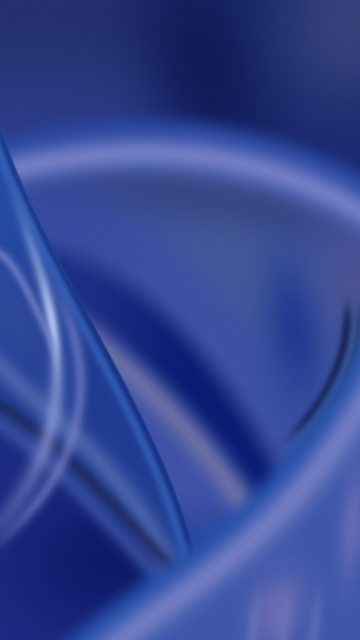
A WebGL 2 fragment shader for this background:

```glsl
#version 300 es
precision highp float;
// Abstract blue glass: a soft ring sweeps around a hollow, with a clear sheet
// leaning in from the left. Each contour is a cubic through four nodes, and
// the offset from it shapes glows, bands and masks. Unit: canvas width.
uniform vec2 u_resolution;
out vec4 fragColor;

const vec3 NAVY = vec3(0.05, 0.10, 0.41);
const vec3 COBALT = vec3(0.14, 0.26, 0.61);
const vec3 STEEL = vec3(0.25, 0.34, 0.63);
const vec3 LAVENDER = vec3(0.47, 0.51, 0.78);
const vec3 SMOKE = vec3(0.20, 0.25, 0.49);
const vec3 PEARL = vec3(0.70, 0.77, 0.95);

// Cubic through the nodes (k, v), evaluated at t.
float curve(float t, vec4 k, vec4 v) {
  float sum = 0.0;
  for (int i = 0; i < 4; i++) {
    float weight = v[i];
    for (int j = 0; j < 4; j++)
      if (j != i) weight *= (t - k[j]) / (k[i] - k[j]);
    sum += weight;
  }
  return sum;
}

// Approximate signed distance of (t, s) from the curve s = f(t).
float offsetFrom(float t, float s, vec4 k, vec4 v) {
  float f = curve(t, k, v);
  float slope = (curve(t + 0.01, k, v) - f) / 0.01;
  return (s - f) / sqrt(1.0 + slope * slope);
}

float glow(float d, float width) {
  return exp(-d * d / (width * width));
}

float blob(vec2 p, vec2 center, vec2 radius, float angle) {
  float c = cos(angle), s = sin(angle);
  vec2 q = mat2(c, -s, s, c) * (p - center) / radius;
  return exp(-dot(q, q));
}

// One inside the range lo..hi, with soft ends.
float span(float t, float lo, float hi, float soft) {
  return smoothstep(lo - soft, lo + soft, t) * smoothstep(hi + soft, hi - soft, t);
}

float hash(vec2 p) {
  return fract(sin(dot(p, vec2(127.1, 311.7))) * 43758.5);
}

vec3 backdrop(vec2 p) {
  vec3 col = mix(vec3(0.17, 0.23, 0.53), vec3(0.14, 0.19, 0.43), smoothstep(1.4, 1.75, p.y));
  col = mix(col, vec3(0.09, 0.15, 0.44), smoothstep(0.3, 0.7, p.x));
  col = mix(col, vec3(0.05, 0.09, 0.31), 0.85 * blob(p, vec2(0.58, 1.60), vec2(0.17, 0.30), 0.3));
  return mix(col, vec3(0.21, 0.26, 0.48), blob(p, vec2(0.98, 1.72), vec2(0.22, 0.25), -0.4));
}

// Hollow inside the ring: pale arc, dark valley and a warm grey streak.
vec3 hollow(vec2 p) {
  vec3 col = mix(STEEL, vec3(0.20, 0.28, 0.60), smoothstep(0.6, 0.1, p.x));
  col = mix(col, SMOKE, 0.9 * blob(p, vec2(0.62, 1.22), vec2(0.40, 0.09), -0.2));
  col = mix(col, vec3(0.27, 0.35, 0.58), 0.6 * blob(p, vec2(0.66, 1.03), vec2(0.15, 0.2), 0.5));
  float upper = offsetFrom(p.x, p.y, vec4(0.18, 0.35, 0.55, 0.75), vec4(1.08, 1.0, 0.82, 0.53));
  float lower = offsetFrom(p.x, p.y, vec4(0.20, 0.37, 0.53, 0.68), vec4(0.92, 0.78, 0.62, 0.43));
  col = mix(col, vec3(0.22, 0.30, 0.64), 0.6 * glow(upper - 0.07, 0.07));
  vec3 valley = mix(vec3(0.11, 0.18, 0.52), vec3(0.04, 0.11, 0.45), smoothstep(0.2, 0.55, p.x));
  col = mix(col, valley, smoothstep(0.04, -0.06, upper));
  vec3 floorTint = mix(vec3(0.25, 0.32, 0.65), COBALT, smoothstep(0.45, 0.2, p.y));
  col = mix(col, floorTint, smoothstep(0.05, -0.05, lower));
  col = mix(col, vec3(0.43, 0.45, 0.64), 0.85 * glow(lower + 0.035, 0.038));
  col = mix(col, vec3(0.11, 0.21, 0.56), 0.9 * blob(p, vec2(0.82, 0.86), vec2(0.08, 0.19), 0.15));
  // Smoky folds at the right where the ring turns.
  col = mix(col, vec3(0.30, 0.31, 0.57), 0.8 * blob(p, vec2(0.98, 1.0), vec2(0.10, 0.14), 0.0));
  float fold = offsetFrom(p.y, p.x, vec4(0.61, 0.70, 0.80, 0.93), vec4(0.85, 0.91, 0.95, 0.965));
  float reach = span(p.y, 0.58, 0.92, 0.05);
  col = mix(col, vec3(0.25, 0.35, 0.60), 0.8 * reach * smoothstep(-0.01, 0.03, fold));
  col = mix(col, vec3(0.08, 0.13, 0.31), 0.85 * reach * glow(fold, 0.014));
  return mix(col, vec3(0.13, 0.20, 0.40), 0.6 * reach * glow(fold - 0.035, 0.012));
}

// Clear sheet at the left; rim is the offset from its right edge.
vec3 sheet(vec2 p, float rim) {
  vec3 col = mix(vec3(0.12, 0.23, 0.57), vec3(0.15, 0.29, 0.64), smoothstep(0.8, 1.25, p.y));
  float veil = offsetFrom(p.x, p.y, vec4(0.0, 0.14, 0.30, 0.44), vec4(0.76, 0.63, 0.47, 0.27));
  float base = offsetFrom(p.x, p.y, vec4(0.0, 0.16, 0.32, 0.44), vec4(0.65, 0.53, 0.37, 0.24));
  col = mix(col, STEEL, 0.45 * blob(p, vec2(0.03, 0.90), vec2(0.09, 0.2), 0.6));
  vec3 depth = mix(vec3(0.11, 0.17, 0.51), NAVY, blob(p, vec2(0.30, 0.22), vec2(0.25, 0.2), 0.0));
  col = mix(col, depth, smoothstep(0.02, -0.09, base));
  col = mix(col, vec3(0.32, 0.42, 0.69), 0.75 * glow(veil, 0.034));
  col = mix(col, vec3(0.12, 0.16, 0.36), 0.75 * glow(base, 0.02));
  col = mix(col, vec3(0.27, 0.36, 0.66), 0.55 * glow(base + 0.045, 0.025));
  // Bright refractions bending back toward the left.
  float main1 = offsetFrom(p.y, p.x, vec4(1.222, 0.806, 0.55, 0.319), vec4(0.046, 0.155, 0.13, 0.0));
  float main2 = offsetFrom(p.y, p.x, vec4(1.014, 0.764, 0.597, 0.27), vec4(0.139, 0.22, 0.21, 0.0));
  float side = offsetFrom(p.x, p.y, vec4(0.0, 0.07, 0.127, 0.155), vec4(1.072, 0.98, 0.863, 0.806));
  float flare = 0.45 + 0.5 * glow(p.y - 0.88, 0.12);
  col = mix(col, PEARL, flare * glow(main1, 0.017) * span(p.y, 0.48, 1.18, 0.12));
  col = mix(col, LAVENDER, 0.45 * glow(main1, 0.032) * span(p.y, 0.28, 0.75, 0.1));
  col = mix(col, LAVENDER, 0.6 * glow(main2, 0.018) * span(p.y, 0.30, 0.95, 0.12));
  col = mix(col, LAVENDER, 0.7 * glow(side, 0.013) * span(p.x, -0.1, 0.15, 0.02));
  // Rim lines along the edge.
  col = mix(col, vec3(0.22, 0.40, 0.74), 0.65 * glow(rim + 0.028, 0.014));
  return mix(col, vec3(0.08, 0.18, 0.49), 0.6 * glow(rim + 0.008, 0.007));
}

void main() {
  vec2 p = gl_FragCoord.xy / u_resolution.x;
  // Far side of the ring.
  float far = offsetFrom(p.x, p.y, vec4(0.07, 0.4, 0.7, 1.0), vec4(1.315, 1.352, 1.315, 1.19));
  vec3 col = mix(backdrop(p), vec3(0.15, 0.27, 0.62), smoothstep(0.13, 0.055, far));
  col = mix(col, hollow(p), smoothstep(0.0, -0.075, far));
  col = mix(col, LAVENDER, 0.9 * glow(far, 0.046));
  // Leaning sheet.
  float rim = offsetFrom(p.y, p.x, vec4(1.43, 1.037, 0.713, 0.285), vec4(0.0, 0.174, 0.347, 0.528));
  col = mix(col, sheet(p, rim), smoothstep(0.004, -0.004, rim));
  // Near side of the ring with tinted reflections beneath it.
  float near = offsetFrom(p.x, p.y, vec4(0.3, 0.579, 0.81, 1.0), vec4(-0.03, 0.18, 0.389, 0.644));
  vec3 ring = mix(vec3(0.24, 0.34, 0.66), vec3(0.15, 0.31, 0.66), smoothstep(-0.02, 0.07, near));
  ring = mix(ring, vec3(0.49, 0.45, 0.71), 0.7 * blob(p, vec2(0.77, 0.08), vec2(0.07, 0.11), -0.3));
  ring = mix(ring, vec3(0.46, 0.45, 0.73), 0.7 * blob(p, vec2(0.98, 0.32), vec2(0.035, 0.15), -0.1));
  for (float i = 0.0; i < 3.0; i++) {
    float x = 0.70 + 0.085 * i + 0.12 * p.y;
    ring = mix(ring, LAVENDER, 0.4 * glow(p.x - x, 0.018) * smoothstep(0.2, 0.04, p.y));
  }
  ring = mix(ring, LAVENDER, 0.85 * glow(near, 0.045));
  col = mix(col, ring, smoothstep(0.13, 0.055, near));
  col += (hash(floor(p * 288.0)) - 0.5) * 0.008;
  fragColor = vec4(col, 1.0);
}
```
